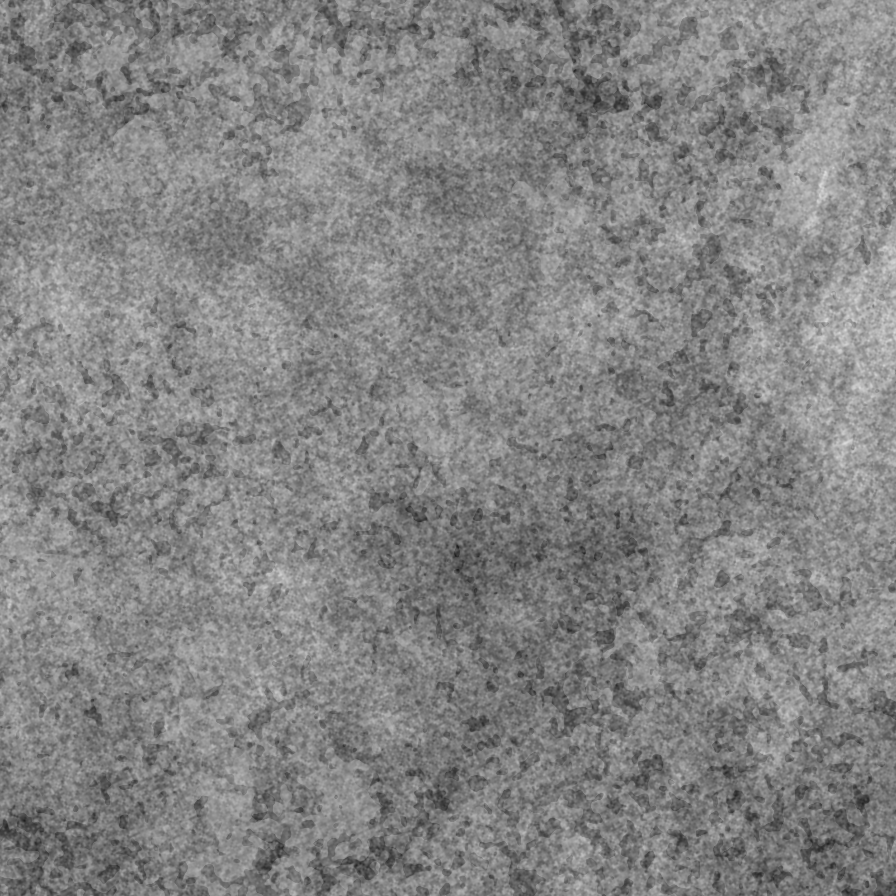
This texture is drawn by a Shadertoy shader. Its source:

```glsl
float hash(vec2 cell) {
    vec3 q = fract(vec3(cell.xyx) * 0.1031);
    q += dot(q, q.yzx + 33.33);
    return fract((q.x + q.y) * q.z);
}

float noise(vec2 p) {
    vec2 cell = floor(p);
    vec2 f = fract(p);
    vec2 w = f * f * (3.0 - 2.0 * f);
    float low = mix(hash(cell), hash(cell + vec2(1, 0)), w.x);
    float high = mix(hash(cell + vec2(0, 1)), hash(cell + vec2(1, 1)), w.x);
    return mix(low, high, w.y);
}

mat2 rotation(float angle) {
    float c = cos(angle), s = sin(angle);
    return mat2(c, s, -s, c);
}

// Layered noise in 0..1; each octave is turned to hide the lattice
float fbm(vec2 p, int octaves) {
    mat2 turn = 2.03 * rotation(0.65);
    float sum = 0.0, total = 0.0, amplitude = 0.5;
    for (int i = 0; i < octaves; i++) {
        sum += amplitude * noise(p);
        total += amplitude;
        amplitude *= 0.55;
        p = turn * p + 17.3;
    }
    return sum / total;
}

// Fine sandy roughness, centred on zero
float sandGrain(vec2 p) {
    float coarse = noise(rotation(0.4) * p * 215.0 + 40.0) - 0.5;
    float fine = noise(rotation(1.1) * p * 400.0 + 90.0) - 0.5;
    return 0.19 * coarse + 0.17 * fine;
}

// Long marks running along the given tilt from the vertical
float streaks(vec2 p, float tilt) {
    vec2 q = rotation(tilt) * p;
    return fbm(q * vec2(75.0, 7.0) + 60.0, 3) - 0.5;
}

// Small rounded dark pits, crowded where density is high
float pits(vec2 p, float density) {
    vec2 warp = vec2(noise(p * 60.0), noise(p * 60.0 + 31.0)) * 0.012;
    float blobs = 0.7 * noise((p + warp) * 95.0) + 0.3 * noise(p * 190.0 + 7.0);
    float level = mix(0.82, 0.50, density);
    return smoothstep(level, level + 0.09, blobs);
}

// Flat pale remnants with a ragged, nibbled outline
float paleFlakes(vec2 p, float density) {
    float shape = 0.55 * fbm(p * 13.0 + 5.0, 3) + 0.45 * fbm(p * 62.0 + 11.0, 2);
    float level = mix(0.74, 0.47, density);
    return smoothstep(level, level + 0.035, shape);
}

// Thin broken pale lines along the contours of a slow noise
float scratches(vec2 p) {
    float line = abs(fbm(p * 4.5 + 23.0, 4) - 0.5);
    float broken = smoothstep(0.60, 0.75, fbm(p * 9.0 + 71.0, 3));
    return (1.0 - smoothstep(0.002, 0.014, line)) * broken;
}

void mainImage(out vec4 fragColor, in vec2 fragCoord) {
    vec2 p = fragCoord / min(iResolution.x, iResolution.y);

    // Wear grows toward the border; the centre stays calmer
    float border = smoothstep(0.12, 0.55, length(p - 0.5));
    float wear = smoothstep(0.34, 0.68, fbm(p * 4.0 + 2.0, 4));
    float peel = smoothstep(0.38, 0.72, fbm(p * vec2(4.6, 3.4) + 9.0, 4));
    float pitDensity = wear * mix(0.55, 1.0, border);
    float flakeDensity = peel * mix(0.35, 1.0, border);

    // Cloudy plaster body
    float clouds = fbm(p * 3.2 + 13.0, 5) - 0.5;
    float mottle = fbm(p * 26.0 + 3.0, 4) - 0.5;
    float grain = sandGrain(p);
    float grey = 0.528 + 0.34 * clouds + 0.22 * mottle + grain;

    // Vertical runs in the left half, leaning ones toward the right
    float tilt = mix(0.0, 0.28, smoothstep(0.45, 0.95, p.x));
    float runs = smoothstep(0.35, 0.65, fbm(p * 3.0 + 37.0, 3));
    grey += 0.20 * streaks(p, tilt) * runs * mix(0.5, 1.0, border);

    // Pale layer, then pits eaten into it
    float paleGrey = 0.62 + 0.12 * clouds + 0.65 * grain;
    grey = mix(grey, paleGrey, 0.75 * paleFlakes(p, flakeDensity));
    grey -= 0.125 * pits(p, pitDensity);
    grey += 0.09 * scratches(p);

    fragColor = vec4(vec3(clamp(grey, 0.0, 1.0)), 1.0);
}
```
